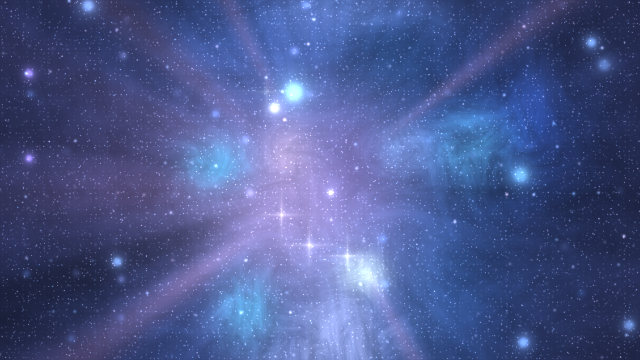
Reproduce this background procedurally as a WebGL 1 fragment shader.

```glsl
precision highp float;
// Deep-space nebula: lavender core, cyan clouds, radial light rays and scattered stars.
uniform vec2 u_resolution;

float hash(vec2 p) {
  p = fract(p * vec2(0.1031, 0.1137));
  p += dot(p, p.yx + 33.33);
  return fract((p.x + p.y) * p.x * 7.31);
}

// Layered, warped sines, about 0 to 1
float cloud(vec2 p) {
  float sum = 0.5, amp = 0.3;
  for (int i = 0; i < 7; i++) {
    p = mat2(0.8, 0.6, -0.6, 0.8) * p * 1.7 + 1.3;
    p += 0.6 * sin(p.yx * 1.3 + float(i));
    sum += amp * sin(p.x) * sin(p.y);
    amp *= 0.72;
  }
  return clamp(sum, 0.0, 1.0);
}

float glow(vec2 p, vec2 center, vec2 radius) {
  vec2 d = (p - center) / radius;
  return exp(-dot(d, d));
}

// Soft beam around one direction, in radians
float beam(float angle, float aim, float width) {
  float d = mod(angle - aim + 3.14159, 6.28318) - 3.14159;
  return exp(-d * d / (width * width));
}

// Bright disc with a wide halo
float orb(vec2 p, vec2 center, float radius) {
  float d = length(p - center) / radius;
  return 0.55 * exp(-d * d * d) + 0.35 * exp(-d * d * 0.25);
}

float sparkle(vec2 p, vec2 center, float size) {
  vec2 a = abs(p - center) / size;
  return exp(-a.x * 14.0 - a.y * 2.0) + exp(-a.y * 14.0 - a.x * 2.0);
}

// One star per grid cell; rarity sharpens the brightness spread
vec3 stars(vec2 p, float cells, float radius, float rarity) {
  vec2 id = floor(p * cells);
  vec2 spot = 0.25 + 0.5 * vec2(hash(id + 17.0), hash(id + 53.0));
  float d = length(fract(p * cells) - spot) / (radius * cells);
  float light = pow(hash(id + 91.0), rarity) * exp(-d * d);
  return light * mix(vec3(0.50, 0.75, 1.0), vec3(1.0, 0.82, 0.95), hash(id + 7.0));
}

void main() {
  vec2 p = gl_FragCoord.xy / u_resolution.y;
  vec2 d = p - vec2(0.89, 0.48);
  float r = length(d);
  float angle = atan(d.y, d.x);
  float mist = cloud(p * 3.0);
  float wisp = cloud(p * 9.0 + 4.0);
  float density = 0.6 + 0.4 * mist + 0.6 * (wisp - 0.5);

  // Navy field, bluer toward the core, mauve on the left
  vec3 color = mix(vec3(0.13, 0.15, 0.28), vec3(0.21, 0.36, 0.66),
                   exp(-3.4 * dot(d * vec2(1.0, 0.75), d * vec2(1.0, 0.75))) * (0.75 + 0.4 * mist));
  color = mix(color, vec3(0.32, 0.28, 0.47), 0.6 * glow(p, vec2(0.36, 0.52), vec2(0.30, 0.24)));

  // Broad blue clouds and the dark teal gap
  color = mix(color, vec3(0.18, 0.33, 0.72), 0.8 * density * glow(p, vec2(1.38, 0.62), vec2(0.21, 0.18)));
  color = mix(color, vec3(0.14, 0.33, 0.60), 0.6 * glow(p, vec2(1.18, 0.25), vec2(0.18, 0.26)));
  color = mix(color, vec3(0.42, 0.52, 0.80), 0.6 * density * glow(p, vec2(0.97, 1.0), vec2(0.22, 0.12)));
  color = mix(color, vec3(0.12, 0.27, 0.48), 0.65 * glow(p, vec2(1.08, 0.82), vec2(0.15, 0.13)));

  // Lavender core with a tail to the lower edge
  color = mix(color, vec3(0.68, 0.61, 0.87), 0.92 * glow(p, vec2(0.81, 0.44), vec2(0.32, 0.30)));
  color = mix(color, vec3(0.60, 0.66, 0.90), 0.8 * density * glow(p, vec2(0.92, 0.06), vec2(0.20, 0.21)));
  color = mix(color, vec3(0.42, 0.37, 0.62), 0.6 * glow(p, vec2(1.0, 0.55), vec2(0.12, 0.14)));

  // Cyan and white knots
  vec3 cyan = vec3(0.38, 0.74, 0.97);
  color = mix(color, cyan, 0.95 * density * glow(p, vec2(1.31, 0.59), vec2(0.10, 0.10)));
  color = mix(color, cyan, 0.8 * density * glow(p, vec2(0.60, 0.54), vec2(0.09, 0.07)));
  color = mix(color, cyan, 0.9 * density * glow(p, vec2(0.69, 0.14), vec2(0.08, 0.09)));
  color = mix(color, vec3(0.50, 0.64, 0.92), 0.8 * density * glow(p, vec2(1.12, 0.58), vec2(0.08, 0.08)));
  color = mix(color, vec3(0.78, 0.90, 0.98), 0.9 * density * glow(p, vec2(1.01, 0.24), vec2(0.065, 0.055)));
  color = mix(color, vec3(0.86, 0.77, 0.95), 0.7 * density * glow(p, vec2(0.80, 0.57), vec2(0.06, 0.08)));
  color *= 0.86 + 0.16 * mist + 0.16 * wisp;

  // Rays: fine streaks, dark wedges, then warm beams
  float outer = smoothstep(0.15, 0.50, r);
  float streaks = sin(angle * 17.0 + 1.0) + 0.7 * sin(angle * 31.0 + 2.0 * sin(angle * 5.0)) + 0.5 * sin(angle * 67.0);
  color *= 1.0 + 0.04 * outer * streaks;
  color *= 1.0 - outer * (0.2 * beam(angle, -0.02, 0.12) + 0.25 * beam(angle, 3.50, 0.12) + 0.15 * beam(angle, 2.98, 0.07));
  float warm = beam(angle, 0.66, 0.05) + 0.8 * beam(angle, 2.03, 0.05) + 0.7 * beam(angle, 2.42, 0.09)
             + 1.1 * beam(angle, 3.76, 0.08) + 0.9 * beam(angle, -1.07, 0.05)
             + 0.3 * beam(angle, 3.16, 0.12) + 0.3 * beam(angle, 2.72, 0.10);
  color += vec3(0.20, 0.11, 0.12) * warm * outer * (1.15 - 0.7 * r);

  // Star dust, small stars and soft coloured orbs
  for (int i = 0; i < 4; i++) {
    float layer = float(i);
    color += 0.42 * stars(p + layer * 3.7, 85.0 - 15.0 * layer, 0.0016 + 0.0003 * layer, 4.0 + 2.0 * layer);
  }
  color += 0.7 * stars(p + 2.3, 15.0, 0.0042, 7.0);
  color += 0.4 * vec3(0.65, 0.8, 1.0) * stars(p + 5.1, 8.0, 0.011, 6.0);

  // Prominent stars
  vec3 ice = vec3(0.50, 0.80, 0.85);
  color += ice * (orb(p, vec2(0.817, 0.745), 0.026) + 0.7 * orb(p, vec2(1.447, 0.514), 0.021));
  color += vec3(0.70, 0.72, 0.80) * (orb(p, vec2(0.762, 0.700), 0.014) + orb(p, vec2(0.919, 0.465), 0.006));
  color += vec3(0.42, 0.58, 0.80) * (orb(p, vec2(0.245, 0.984), 0.016) + orb(p, vec2(1.643, 0.882), 0.013)
         + 0.6 * orb(p, vec2(1.678, 0.820), 0.016) + orb(p, vec2(0.326, 0.273), 0.012)
         + orb(p, vec2(1.454, 0.049), 0.014) + 0.8 * orb(p, vec2(1.748, 0.097), 0.014));
  color += vec3(0.55, 0.45, 0.85) * (orb(p, vec2(0.081, 0.796), 0.011) + orb(p, vec2(0.081, 0.560), 0.009));

  // Four-pointed sparkles
  float points = sparkle(p, vec2(0.782, 0.403), 0.06) + sparkle(p, vec2(0.859, 0.319), 0.065)
               + sparkle(p, vec2(0.965, 0.289), 0.065) + 0.5 * sparkle(p, vec2(0.741, 0.745), 0.06);
  color += vec3(0.30, 0.29, 0.22) * points;

  gl_FragColor = vec4(clamp(color, 0.0, 1.0), 1.0);
}
```
